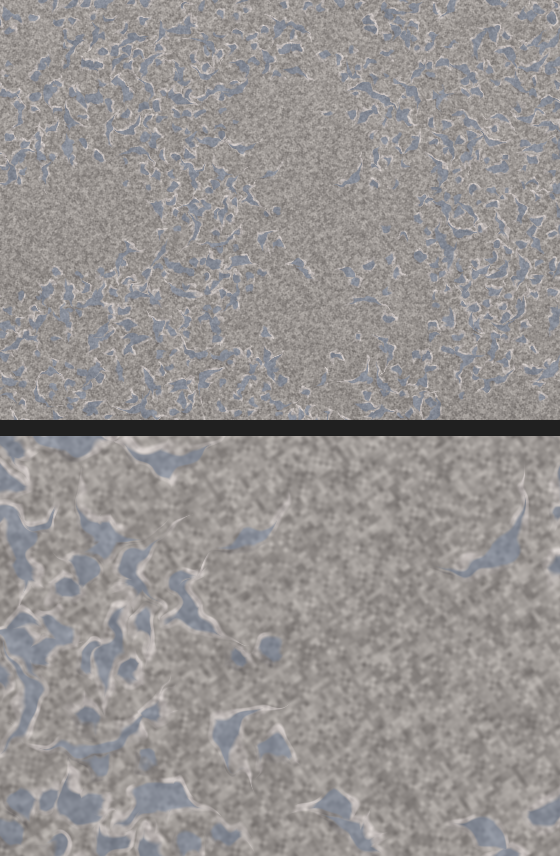
Top: the whole. Bottom: its middle third, enlarged.
Give the GLSL for this texture, as a Shadertoy shader.

```glsl
// Warm grey grained sheet with clustered blue-grey shards and pale raised rims.

const vec3 GROUND = vec3(0.600, 0.580, 0.566);
const vec3 FLAKE = vec3(0.515, 0.540, 0.590);
const vec3 RIM = vec3(0.755, 0.728, 0.720);
const vec3 SHADE = vec3(0.470, 0.455, 0.460);

float hash(vec2 p) {
    vec3 q = fract(vec3(p.xyx) * 0.1031);
    q += dot(q, q.yzx + 33.33);
    return fract((q.x + q.y) * q.z);
}

vec2 hash2(vec2 p) {
    return vec2(hash(p + 17.3), hash(p + 71.9));
}

float noise(vec2 p) {
    vec2 i = floor(p), f = fract(p);
    f = f * f * (3.0 - 2.0 * f);
    return mix(mix(hash(i), hash(i + vec2(1, 0)), f.x),
               mix(hash(i + vec2(0, 1)), hash(i + vec2(1, 1)), f.x), f.y);
}

float fbm(vec2 p) {
    return 0.55 * noise(p) + 0.30 * noise(p * 2.1 + 9.2) + 0.15 * noise(p * 4.3 + 4.7);
}

mat2 rotation(float angle) {
    float c = cos(angle), s = sin(angle);
    return mat2(c, -s, s, c);
}

// Distance to a bent chip: taper 0 gives a block, taper 1 a pointed shard
float chip(vec2 q, vec2 halfSize, float bend, float taper) {
    q.y += bend * (q.x * q.x / halfSize.x - 0.3 * halfSize.x);
    q.x += 0.35 * bend * q.y;
    vec2 a = abs(q);
    float block = max(a.x - halfSize.x, a.y - halfSize.y);
    float shard = (dot(a, 1.0 / halfSize) - 1.0) * halfSize.x * halfSize.y / length(halfSize);
    return mix(block, shard, taper);
}

// Nearest chip on a jittered grid; chips gather where the cluster noise is high
float scatter(vec2 p, float cell, vec2 minSize, vec2 maxSize, float taper, float share, float seed) {
    vec2 home = floor(p / cell);
    float d = 1.0;
    for (int y = -1; y <= 1; y++)
    for (int x = -1; x <= 1; x++) {
        vec2 id = home + vec2(x, y);
        vec2 key = id + seed;
        vec2 centre = (id + 0.15 + 0.7 * hash2(key)) * cell;
        float chance = share * smoothstep(0.32, 0.66, fbm(centre * 4.2 + 3.0));
        if (hash(key + 5.1) > chance) continue;
        vec2 size = mix(minSize, maxSize, hash2(key + 31.0));
        float bend = 1.4 * hash(key + 47.0) - 0.7;
        vec2 q = rotation(6.2832 * hash(key + 59.0)) * (p - centre);
        d = min(d, chip(q, size, bend, taper));
    }
    return d;
}

float flakes(vec2 p) {
    vec2 ragged = vec2(noise(p * 75.0), noise(p * 75.0 + 40.0)) - 0.5;
    p += 0.012 * ragged;
    float shards = scatter(p, 0.068, vec2(0.020, 0.007), vec2(0.045, 0.013), 0.95, 0.85, 11.0);
    float chips = scatter(p, 0.036, vec2(0.007, 0.005), vec2(0.015, 0.010), 0.35, 0.72, 83.0);
    return min(shards, chips);
}

// Fine pebbled grain, centred on zero
float grain(vec2 p) {
    float pebbles = noise(p * vec2(150.0, 165.0)) - 0.5;
    float specks = noise(rotation(0.6) * p * 290.0 + 13.0) - 0.5;
    return 0.55 * pebbles + 0.60 * specks;
}

void mainImage(out vec4 fragColor, in vec2 fragCoord) {
    vec2 p = fragCoord / iResolution.y;
    float soft = max(0.0018, 0.8 / iResolution.y);

    // Flake outline and its slope towards the light
    float d = flakes(p);
    float slope = clamp((flakes(p + vec2(0.0025, 0.003)) - d) / 0.004, -1.0, 1.0);
    float inside = 1.0 - smoothstep(-soft, soft, d);

    // Broken pale rim, stronger on the lit side, with small dark gaps
    float wear = smoothstep(0.22, 0.68, noise(p * 48.0 + 7.0));
    float band = 1.0 - smoothstep(0.0008, 0.0042, abs(d - 0.0022));
    float rim = band * wear * (0.72 + 0.35 * slope);
    float shade = band * (1.0 - wear) * max(-slope, 0.0);

    // Ground with a slow drift of tone
    float drift = fbm(p * 3.0 + 20.0) - 0.5;
    vec3 color = GROUND + 0.035 * drift + 0.018 * (p.y - 0.5);
    vec3 flakeTone = FLAKE + 0.07 * (noise(p * 38.0 + 60.0) - 0.5);
    color = mix(color, flakeTone, 0.92 * inside);
    color = mix(color, SHADE, 0.55 * shade);
    color = mix(color, RIM, clamp(rim, 0.0, 1.0));

    // Grain lies over everything, weaker on the smooth flakes
    color += grain(p) * mix(0.26, 0.13, inside) * vec3(1.0, 0.99, 0.96);
    fragColor = vec4(clamp(color, 0.0, 1.0), 1.0);
}
```
